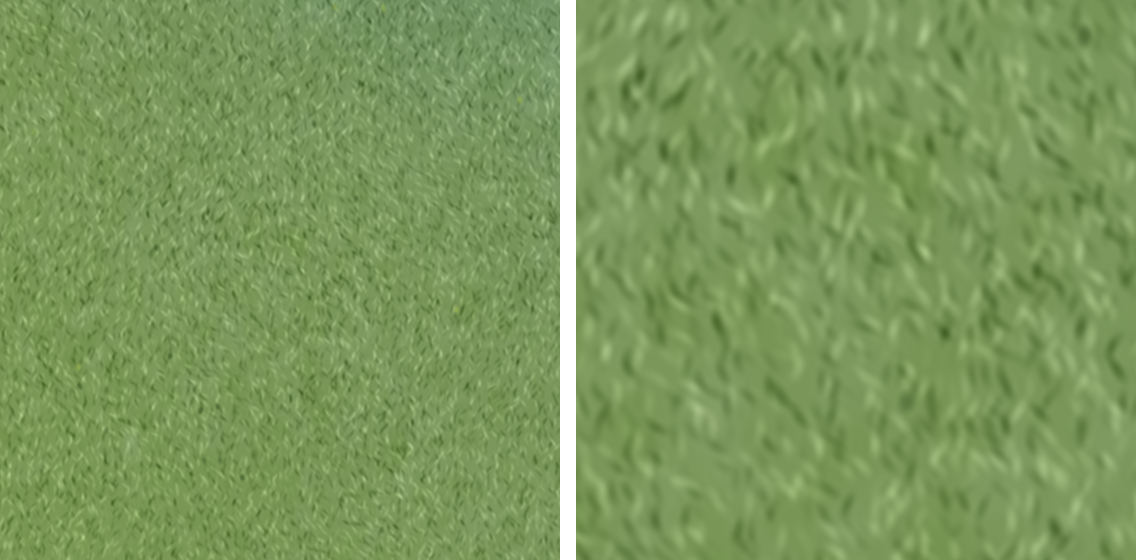
Left, the full canvas; right, a detail of the centre.
A Shadertoy shader for this texture:

```glsl
// Short mown turf seen from above: a soft green field of tiny upright blades.
// Cellular noise scatters elongated light and dark strokes; layered sines
// bend their lean and drift the tint from warm lower left to cool upper right.

const vec3  TURF_GREEN   = vec3(0.481, 0.591, 0.353);
const vec3  GRAIN_COLOUR = vec3(0.106, 0.104, 0.100);  // light added per unit of grain
const vec3  COOL_SHIFT   = vec3(-0.034, -0.012, 0.042);
const vec3  WARM_SHIFT   = vec3(-0.004, 0.002, -0.028);
const vec3  BLOTCH_SHIFT = vec3(0.016, 0.012, 0.024);
const vec3  DARK_SPECK   = vec3(0.27, 0.38, 0.18);
const vec3  LIGHT_SPECK  = vec3(0.58, 0.68, 0.30);

const float BLADE_CELLS    = 74.0;  // cells across the canvas
const float BLOTCH_CELLS   = 21.0;
const float SPECK_CELLS    = 24.0;
const int   BLADES_PER_CELL = 2;
const float BLADE_WIDTH    = 0.62;  // half axis, in cells; the length is 1
const float BLADE_RIPPLE   = 4.6;   // dark flanks beside each light blade
const float MEAN_LEAN      = -0.12; // radians from upright
const float LEAN_SPREAD    = 1.5;
const float SPECK_CHANCE   = 0.05;

vec4 hash4(vec3 p) {
    vec4 q = fract(p.xyzx * vec4(0.1031, 0.1030, 0.0973, 0.1099));
    q += dot(q, q.wzxy + 33.33);
    return fract((q.xxyz + q.yzzw) * q.zywx);
}

// Slow drift in about -1..1 from layered sines.
float drift(vec2 p) {
    float sum = sin(p.x * 5.1 + 1.7 * sin(p.y * 3.7 + 0.6));
    sum += 0.7 * sin(p.y * 8.3 - p.x * 4.1 + 1.3 * sin(p.x * 6.9 + 2.0));
    sum += 0.5 * sin(p.x * 15.7 + p.y * 11.3 + 1.5 * sin(p.y * 13.0));
    return sum / 2.2;
}

// Sum of randomly placed strokes, light and dark, around zero.
float strokes(vec2 p, float lean, float ripple, float seed) {
    vec2 cell = floor(p);
    float sum = 0.0;
    for (int y = -1; y <= 1; y++)
    for (int x = -1; x <= 1; x++)
    for (int i = 0; i < BLADES_PER_CELL; i++) {
        vec2 id = cell + vec2(x, y);
        vec4 rnd = hash4(vec3(id + 57.0, seed + float(i) * 7.0));
        vec2 d = p - id - rnd.xy;
        float angle = lean + LEAN_SPREAD * (rnd.z - 0.5);
        vec2 axis = vec2(sin(angle), cos(angle));
        float along = dot(d, axis);
        float across = dot(d, vec2(axis.y, -axis.x));
        across += 0.25 * along * along * (rnd.w - 0.5);  // slight curl
        float r2 = along * along + across * across / (BLADE_WIDTH * BLADE_WIDTH);
        float fade = max(1.0 - r2, 0.0);
        sum += (2.0 * rnd.w - 1.0) * fade * fade * fade * cos(ripple * across);
    }
    return sum;
}

// Rare soft spots: x is the dark cover, y the light cover.
vec2 specks(vec2 p) {
    vec2 id = floor(p);
    vec4 rnd = hash4(vec3(id + 11.0, 91.0));
    vec4 kind = hash4(vec3(id + 31.0, 47.0));
    vec2 d = fract(p) - mix(vec2(0.25), vec2(0.75), rnd.xy);
    d.x += 0.5 * (kind.y - 0.5) * d.y;
    float spot = 1.0 - smoothstep(0.02, 0.2, length(d * vec2(1.2, 0.85)));
    spot *= step(rnd.z, SPECK_CHANCE) * mix(0.35, 0.85, rnd.w);
    return kind.x < 0.65 ? vec2(spot, 0.0) : vec2(0.0, spot);
}

void mainImage(out vec4 fragColor, in vec2 fragCoord) {
    vec2 uv = fragCoord / iResolution.y;

    // Broad tint
    float wander = drift(uv);
    float cool = smoothstep(1.05, 1.95, uv.x * 0.75 + uv.y * 1.15 + 0.12 * wander);
    float warm = smoothstep(0.75, 0.0, uv.x * 0.8 + uv.y * 0.6 + 0.10 * wander);
    vec3 colour = TURF_GREEN + cool * COOL_SHIFT + warm * WARM_SHIFT;
    colour += 0.008 * drift(uv.yx * 1.6 + 3.0);

    // Soft blotches, then the blades
    float blotch = strokes(uv * BLOTCH_CELLS, 0.0, 0.0, 3.0);
    colour += blotch * BLOTCH_SHIFT;

    float lean = MEAN_LEAN + 0.35 * drift(uv * 1.3 + 5.0);
    float grain = strokes(uv * BLADE_CELLS, lean, BLADE_RIPPLE, 19.0);
    float patchiness = 1.0 + 0.15 * drift(uv * 2.1 + 9.0);
    colour += grain * patchiness * GRAIN_COLOUR;

    // Scattered specks
    vec2 spots = specks(uv * SPECK_CELLS);
    colour = mix(colour, DARK_SPECK, spots.x);
    colour = mix(colour, LIGHT_SPECK, spots.y);

    fragColor = vec4(clamp(colour, 0.0, 1.0), 1.0);
}
```
